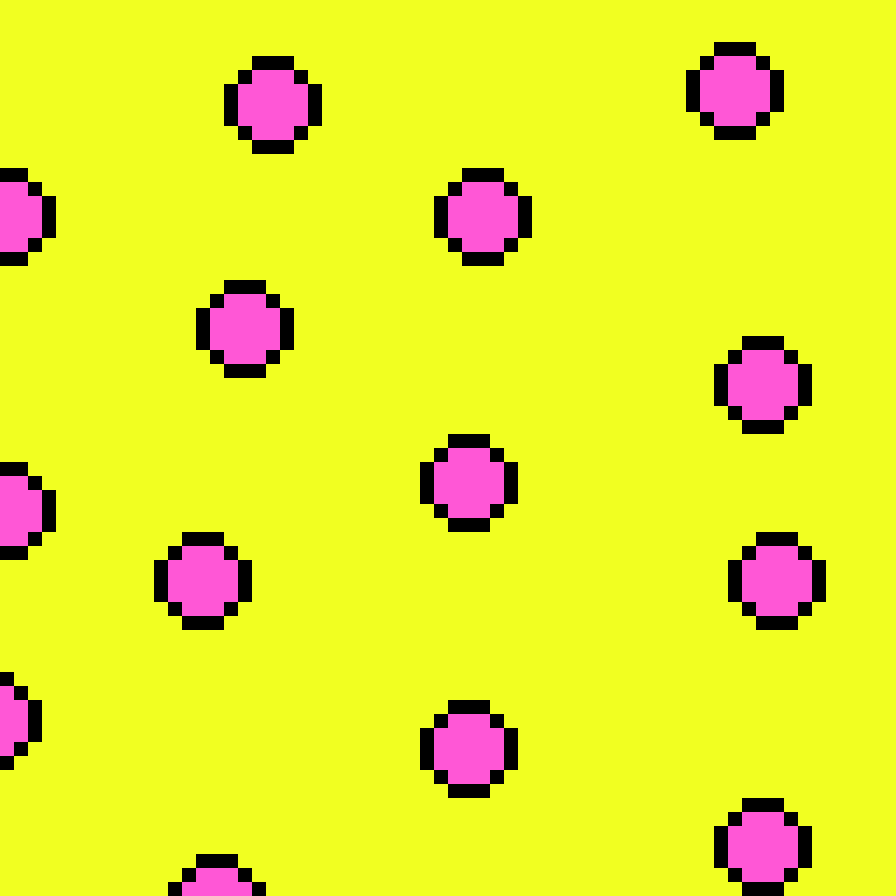
This pattern is drawn by a Shadertoy shader. Its source:

```glsl
// Pixel-art pink dots with black outlines, loosely scattered on bright yellow.

const vec3 YELLOW = vec3(0.945, 1.0, 0.13);
const vec3 PINK = vec3(1.0, 0.34, 0.84);
const vec3 BLACK = vec3(0.0);

vec2 hash22(vec2 p) {
    vec3 q = fract(p.xyx * vec3(0.1031, 0.1030, 0.0973));
    q += dot(q, q.yzx + 33.33);
    return fract((q.xx + q.yz) * q.zy);
}

// Box distance, exact along the sides, with square corners
float box(vec2 p, vec2 halfSize) {
    vec2 d = abs(p) - halfSize;
    return max(d.x, d.y);
}

// Stepped discs: overlapping boxes on the block grid
float innerDisc(vec2 p) {
    return min(box(p, vec2(2.5, 1.5)), box(p, vec2(1.5, 2.5)));
}

float outerDisc(vec2 p) {
    float arms = min(box(p, vec2(3.5, 1.5)), box(p, vec2(1.5, 3.5)));
    return min(arms, box(p, vec2(2.5)));
}

float coverage(float d, float pixel) {
    return clamp(0.5 - d / pixel, 0.0, 1.0);
}

void mainImage(out vec4 fragColor, in vec2 fragCoord) {
    // The canvas is 64 blocks high
    float pixel = 64.0 / iResolution.y;
    vec2 p = fragCoord * pixel + vec2(12.0, 0.0);

    // Staggered columns of 19-block tiles, each holding one whole dot
    float column = floor(p.x / 19.0);
    p.y += 9.0 * mod(column, 2.0);
    vec2 tile = floor(p / 19.0);

    // Jitter the dot by whole blocks
    vec2 center = floor(hash22(tile + 17.0) * 7.0) + 6.5;
    vec2 q = p - tile * 19.0 - center;

    vec3 color = mix(YELLOW, BLACK, coverage(outerDisc(q), pixel));
    color = mix(color, PINK, coverage(innerDisc(q), pixel));
    fragColor = vec4(color, 1.0);
}
```
